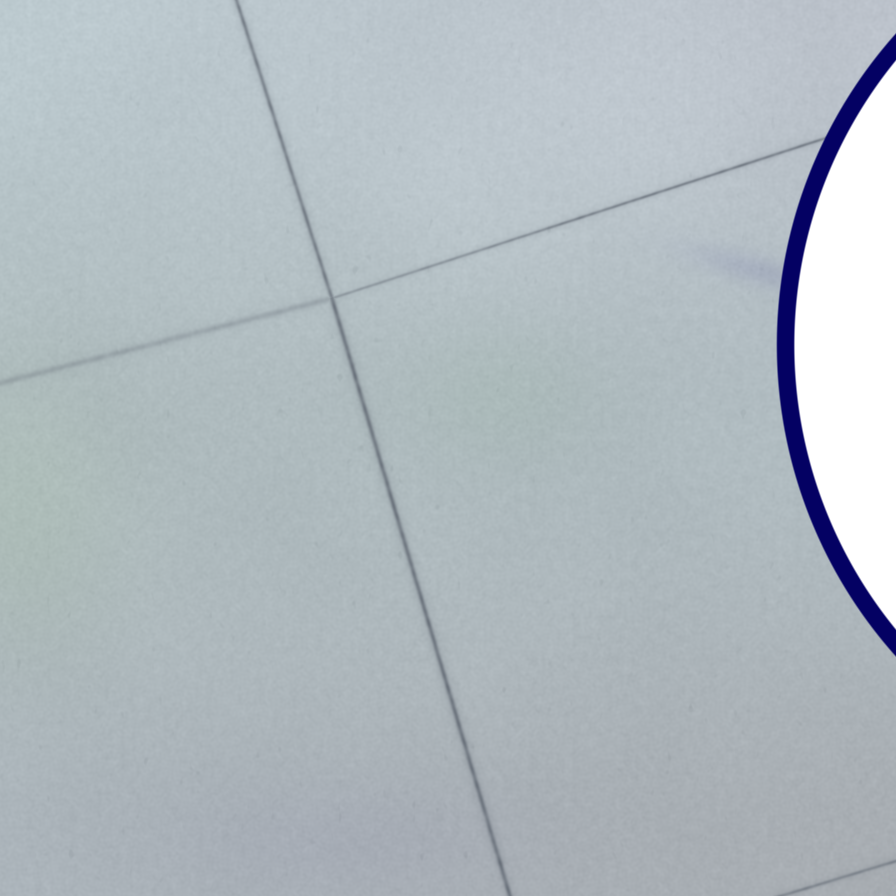
Reproduce this texture procedurally as a three.js fragment shader.

```glsl
varying vec2 vUv;

const vec3 NAVY = vec3(0.015, 0.005, 0.39);
const vec3 SEAM = vec3(0.39, 0.42, 0.46);

vec2 hashGradient(vec2 cell) {
  vec2 p = vec2(dot(cell, vec2(127.1, 311.7)), dot(cell, vec2(269.5, 183.3)));
  return 2.0 * fract(sin(p) * 43758.545) - 1.0;
}

float gradientNoise(vec2 p) {
  vec2 i = floor(p);
  vec2 f = fract(p);
  vec2 u = f * f * f * (f * (f * 6.0 - 15.0) + 10.0);
  vec2 e = vec2(1.0, 0.0);
  float low = mix(dot(hashGradient(i), f),
                  dot(hashGradient(i + e.xy), f - e.xy), u.x);
  float high = mix(dot(hashGradient(i + e.yx), f - e.yx),
                   dot(hashGradient(i + e.xx), f - e.xx), u.x);
  return mix(low, high, u.y);
}

float fbm(vec2 p) {
  float sum = 0.0;
  float amplitude = 0.5;
  for (int i = 0; i < 4; i++) {
    sum += amplitude * gradientNoise(p);
    p = mat2(0.8, 0.6, -0.6, 0.8) * p * 2.03 + 7.3;
    amplitude *= 0.5;
  }
  return sum;
}

float segmentDistance(vec2 p, vec2 a, vec2 b) {
  vec2 ab = b - a;
  return length(p - a - ab * clamp(dot(p - a, ab) / dot(ab, ab), 0.0, 1.0));
}

// Thin dark core inside a faint soft shoulder
float seam(vec2 p, vec2 a, vec2 b, float width, float strength) {
  float d = segmentDistance(p, a, b);
  float core = exp(-d * d / (width * width));
  float shoulder = exp(-d * d / (width * width * 9.0));
  return strength * (0.85 * core + 0.15 * shoulder);
}

// Soft elliptical spot, turned by an angle
float blob(vec2 p, vec2 center, vec2 radius, float angle) {
  float c = cos(angle);
  float s = sin(angle);
  vec2 q = mat2(c, -s, s, c) * (p - center) / radius;
  return exp(-dot(q, q));
}

vec3 panelColor(vec2 p) {
  vec3 bottom = mix(vec3(0.675, 0.71, 0.735), vec3(0.655, 0.675, 0.695), p.x);
  vec3 middle = mix(vec3(0.685, 0.735, 0.745), vec3(0.69, 0.735, 0.755), p.x);
  vec3 top = mix(vec3(0.735, 0.79, 0.81), vec3(0.73, 0.755, 0.79), p.x);
  vec3 color = mix(bottom, middle, smoothstep(0.0, 0.55, p.y));
  color = mix(color, top, smoothstep(0.5, 1.0, p.y));

  // Broad light and tinted stains
  color += 0.025 * blob(p, vec2(0.68, 0.85), vec2(0.28, 0.12), 0.3);
  color += vec3(-0.022, -0.01, -0.026) * blob(p, vec2(0.56, 0.56), vec2(0.11, 0.08), 0.0);
  color += vec3(-0.005, 0.008, -0.02) * blob(p, vec2(0.02, 0.42), vec2(0.12, 0.16), 0.0);
  color -= vec3(0.02, 0.025, 0.012) * blob(p, vec2(0.38, 0.06), vec2(0.2, 0.07), 0.0);
  color -= vec3(0.055, 0.06, 0.025) * blob(p, vec2(0.85, 0.697), vec2(0.08, 0.016), -0.27);
  color += 0.03 * fbm(p * 5.0);
  return color;
}

float grain(vec2 p) {
  float fine = gradientNoise(p * 230.0);
  float coarse = gradientNoise(p * vec2(105.0, 85.0) + 31.0);
  float pits = smoothstep(0.3, 0.65, gradientNoise(p * vec2(120.0, 75.0) + 90.0));
  return 0.025 * fine + 0.022 * coarse - 0.035 * pits;
}

float seamCoverage(vec2 p) {
  vec2 cross = vec2(0.3705, 0.667);
  float steep = max(seam(p, vec2(0.263, 1.003), cross, 0.0024, 0.75),
                    seam(p, cross, vec2(0.57, -0.003), 0.0027, 0.88));
  float right = seam(p, cross, vec2(0.925, 0.847), 0.0018,
                     mix(0.45, 0.75, smoothstep(0.4, 0.75, p.x)));
  float left = seam(p, vec2(-0.01, 0.57), cross, 0.0035, 0.33);
  float corner = seam(p, vec2(0.865, -0.002), vec2(1.01, 0.042), 0.002, 0.6);
  float wear = 0.9 + 0.35 * gradientNoise(p * 95.0);
  return clamp(max(max(steep, right), max(left, corner)) * wear, 0.0, 1.0);
}

void main() {
  vec2 p = vUv;
  vec3 color = panelColor(p) + grain(p);
  color = mix(color, SEAM, seamCoverage(p));

  // White disc with a navy rim
  float edge = length(p - vec2(1.388, 0.615)) - 0.521;
  float soft = 0.0013;
  color = mix(color, NAVY, 1.0 - smoothstep(-soft, soft, edge));
  color = mix(color, vec3(1.0), 1.0 - smoothstep(-soft, soft, edge + 0.0195));

  gl_FragColor = vec4(color, 1.0);
}
```
